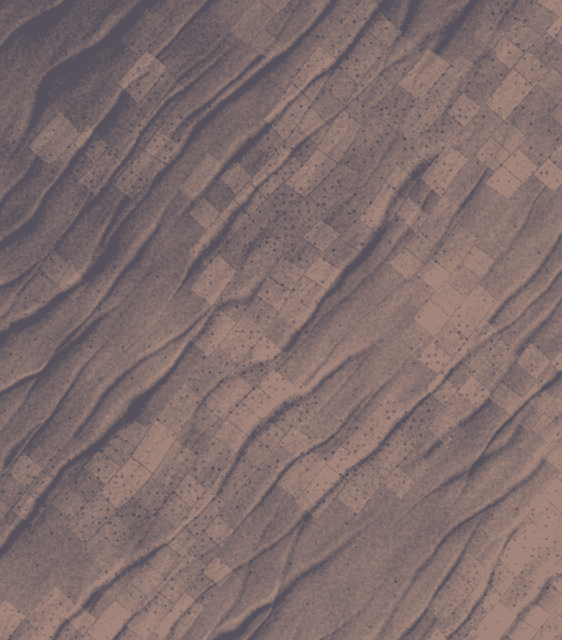
Write a WebGL 1 fragment shader that draws this texture.

```glsl
precision highp float;
uniform vec2 u_resolution;

#define RIDGE_ANGLE 0.83
#define RIDGE_FREQ 13.5
#define RIDGE_DEPTH 1.0
#define PLOT_ANGLE 0.88
#define PLOT_SIZE vec2(0.074, 0.042)
#define FIELD_COVER 0.05
#define TREE_CELL 0.0125
#define SCRUB_CELL 0.0066
#define SOFTNESS 0.0011
#define SHADOW_COLOR vec3(0.352, 0.327, 0.365)
#define SOIL_COLOR vec3(0.490, 0.420, 0.420)
#define SAND_COLOR vec3(0.625, 0.512, 0.475)

float hash(vec2 p) {
  p = fract(p * vec2(0.1031, 0.1130));
  p += dot(p, p.yx + 33.33);
  return fract((p.x + p.y) * p.x * 17.31);
}

vec2 hash2(vec2 p) {
  return vec2(hash(p + 3.7), hash(p.yx + 91.3));
}

float cornerSlope(vec2 cell, vec2 offset) {
  float a = 6.2832 * hash(cell + 57.0);
  return dot(vec2(cos(a), sin(a)), offset);
}

float gradientNoise(vec2 p) {
  vec2 i = floor(p), f = fract(p);
  vec2 w = f * f * f * (f * (f * 6.0 - 15.0) + 10.0);
  vec2 e = vec2(1.0, 0.0);
  float low = mix(cornerSlope(i, f), cornerSlope(i + e, f - e), w.x);
  float high = mix(cornerSlope(i + e.yx, f - e.yx), cornerSlope(i + 1.0, f - 1.0), w.x);
  return 1.4 * mix(low, high, w.y);
}

float bell(float x) {
  return exp(-x * x);
}

vec2 turn(vec2 p, float angle) {
  float c = cos(angle), s = sin(angle);
  return vec2(c * p.x + s * p.y, c * p.y - s * p.x);
}

// Signed relief: lit rim, thin shadow line and a fading dim slope
float ridges(vec2 q, float freq, float seed) {
  float s = q.y * freq + seed
    + 0.95 * gradientNoise(q * vec2(2.3, 3.2) + seed)
    + 0.22 * gradientNoise(q * vec2(7.0, 8.0) + seed)
    + 0.07 * gradientNoise(q * 22.0 + seed);
  float id = floor(s + 0.5);
  float d = s - id;
  float strength = smoothstep(-0.42, 0.32, gradientNoise(vec2(q.x * 2.3 + seed, id * 7.37)));
  float width = mix(0.035, 0.068, strength) * (1.0 + 0.8 * gradientNoise(vec2(q.x * 9.0, id * 3.3)));
  float rim = bell((d - 1.2 * width) / (0.9 * width));
  float line = bell((d + 0.8 * width) / width);
  float slope = smoothstep(-0.5, -0.08, d) * (1.0 - smoothstep(-0.08, 0.02, d));
  return strength * (0.33 * rim - 0.66 * line - 0.27 * slope);
}

// Staggered plots: centre in xy, border distance in z, random tone in w
vec4 plots(vec2 g) {
  vec2 size = PLOT_SIZE;
  float row = floor(g.y / size.y);
  float shift = hash(vec2(row, 5.0)) * size.x;
  float column = floor((g.x + shift) / size.x);
  vec2 local = vec2(g.x + shift, g.y) - vec2(column, row) * size;
  vec2 origin = g - local;
  float split = hash(vec2(column, row) + 19.0);
  float part = 0.0;
  if (split > 0.5) {
    size.x *= 0.5;
    part = step(size.x, local.x);
    local.x -= part * size.x;
    origin.x += part * size.x;
  }
  vec2 border = min(local, size - local);
  float tone = hash(vec2(column * 2.0 + part, row) + 43.0);
  return vec4(origin + 0.5 * size, min(border.x, border.y), tone);
}

// Scattered round dots, one jittered dot per cell
float dots(vec2 p, float cell, float density) {
  vec2 id = floor(p / cell);
  vec2 rnd = hash2(id);
  float radius = cell * mix(0.09, 0.2, hash(id + 71.0));
  vec2 centre = (id + 0.25 + 0.5 * rnd) * cell;
  float present = step(hash(id + 23.0), density);
  return present * (1.0 - smoothstep(radius - SOFTNESS, radius + SOFTNESS, length(p - centre)));
}

void main() {
  vec2 p = gl_FragCoord.xy / u_resolution.y;
  vec2 q = turn(p, RIDGE_ANGLE);

  // Broad tone, mottling and streaks along the ridges
  float tone = 0.55 - 0.50 * q.y
    + 0.26 * gradientNoise(p * 3.3 + 8.0)
    + 0.18 * gradientNoise(q * vec2(9.0, 17.0) + 2.0)
    + 0.17 * gradientNoise(q * vec2(13.0, 60.0) + 31.0);

  // Pale cultivated plots along a central belt
  vec2 bend = vec2(gradientNoise(p * 6.0), gradientNoise(p * 6.0 + 40.0));
  vec4 plot = plots(turn(p, PLOT_ANGLE) + 0.012 * bend + 4.0);
  vec2 centre = plot.xy - 4.0;
  float belt = 0.42 * bell((centre.y + 0.02) / 0.19);
  float cover = gradientNoise(centre * 4.3 + 17.0) + belt - 0.22 + FIELD_COVER;
  float field = smoothstep(-0.03, 0.05, cover + 0.16 * (plot.w - 0.5));
  float inside = smoothstep(0.0, 2.0 * SOFTNESS, plot.z);
  tone += field * (inside * (0.20 + 0.42 * (plot.w - 0.5)) - 0.05 * (1.0 - inside));

  // Main ridges and weaker side ridges
  tone += RIDGE_DEPTH * ridges(q, RIDGE_FREQ, 3.0) * (1.0 - 0.15 * field);
  tone += 0.65 * RIDGE_DEPTH * ridges(turn(q, 0.08), RIDGE_FREQ * 1.3, 12.4) * (1.0 - 0.6 * field);

  // Trees, scrub and fine grain
  float grove = 0.42 + 0.6 * gradientNoise(p * 8.0 + 61.0);
  tone -= 0.55 * dots(p, TREE_CELL, grove * mix(0.12, 1.25, field));
  tone -= 0.28 * dots(turn(p, 0.5) + 3.0, SCRUB_CELL, 0.55);
  tone += 0.18 * dots(turn(p, 1.1) + 6.0, SCRUB_CELL * 1.3, 0.3);
  tone += 0.17 * gradientNoise(p * 140.0) + 0.13 * gradientNoise(p * 250.0);

  tone = clamp(tone, -0.05, 1.05);
  vec3 color = tone < 0.5
    ? mix(SHADOW_COLOR, SOIL_COLOR, tone * 2.0)
    : mix(SOIL_COLOR, SAND_COLOR, tone * 2.0 - 1.0);
  gl_FragColor = vec4(color, 1.0);
}
```
